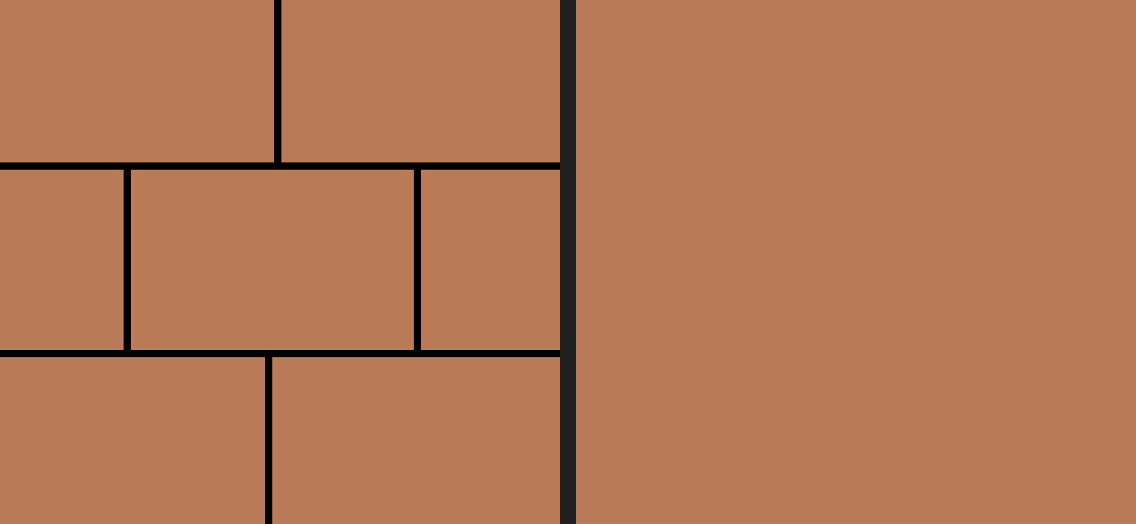
Left: the whole. Right: its middle third, enlarged.
This pattern is drawn by a WebGL 2 fragment shader. Its source:

```glsl
#version 300 es
precision highp float;
// Flat clay brick wall in running bond: three courses with thick black joints.

uniform vec2 u_resolution;
out vec4 outColor;

// Colours
const vec3 CLAY = vec3(0.727, 0.482, 0.341);
const vec3 CLAY_RIM = vec3(0.78, 0.51, 0.36);
const vec3 MORTAR = vec3(0.0);

// Courses, in fractions of the canvas height
const float FIRST_BED = 0.3252;
const float COURSE_HEIGHT = 0.3579;

// Upright joints from the bottom course to the top, in fractions of the width
const vec3 JOINT_START = vec3(0.4798, 0.2272, 0.4961);
const vec3 BRICK_LENGTH = vec3(0.5400, 0.5182, 0.5400);

// Line sizes, in fractions of the width
const float JOINT_WIDTH = 0.0130;
const float RIM_WIDTH = 0.0013;
const float RIM_STRENGTH = 0.5;

// Distance from x to the nearest line of a set spaced by pitch
float lineDistance(float x, float start, float pitch) {
    return abs(fract((x - start) / pitch + 0.5) - 0.5) * pitch;
}

// Distance to the nearest joint centre, in canvas widths
float jointDistance(vec2 uv, float aspect) {
    float course = floor((uv.y - FIRST_BED) / COURSE_HEIGHT) + 1.0;
    int row = int(clamp(course, 0.0, 2.0));
    float bed = lineDistance(uv.y, FIRST_BED, COURSE_HEIGHT) * aspect;
    float upright = lineDistance(uv.x, JOINT_START[row], BRICK_LENGTH[row]);
    return min(bed, upright);
}

void main() {
    vec2 uv = gl_FragCoord.xy / u_resolution;
    float aspect = u_resolution.y / u_resolution.x;
    float halfPixel = 0.5 / u_resolution.x;

    // Signed distance to the mortar edge, negative inside the mortar
    float edge = jointDistance(uv, aspect) - 0.5 * JOINT_WIDTH;

    // Brick face with a faint light rim, then the mortar over it
    float rim = 1.0 - smoothstep(RIM_WIDTH, RIM_WIDTH + 2.0 * halfPixel, edge);
    vec3 color = mix(CLAY, CLAY_RIM, rim * RIM_STRENGTH);
    float mortar = 1.0 - smoothstep(-halfPixel, halfPixel, edge);
    color = mix(color, MORTAR, mortar);

    outColor = vec4(color, 1.0);
}
```
